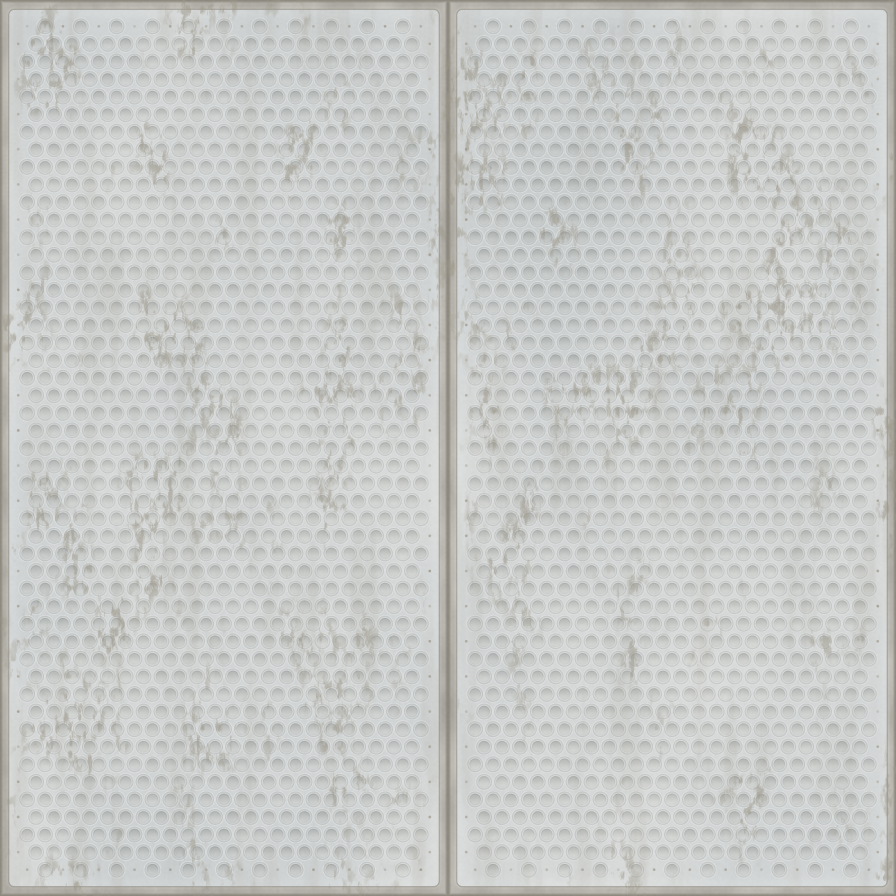
Write a WebGL 2 fragment shader that draws this texture.

```glsl
#version 300 es
precision highp float;

uniform vec2 u_resolution;
out vec4 fragColor;

#define PANELS 2.0
#define PANEL_HALF vec2(0.2402, 0.4896)
#define CORNER 0.0065
#define PITCH vec2(0.01997, 0.01961)
#define LAST_ROW 24.0
#define LAST_COLUMN 11.0
#define HOLE_RADIUS 0.0064
#define RING_RADIUS 0.0094
#define DOT_RADIUS 0.0015
#define LINE_WIDTH 0.0012
#define STAIN_AMOUNT 0.55
#define GRAIN 0.014

const vec3 PANEL_COLOR = vec3(0.817, 0.830, 0.830);
const vec3 LIGHT_COLOR = vec3(0.865, 0.875, 0.872);
const vec3 HOLE_TOP    = vec3(0.705, 0.718, 0.710);
const vec3 HOLE_BOTTOM = vec3(0.805, 0.815, 0.808);
const vec3 FRAME_COLOR = vec3(0.705, 0.697, 0.670);
const vec3 SEAM_COLOR  = vec3(0.530, 0.510, 0.470);
const vec3 STAIN_COLOR = vec3(0.610, 0.590, 0.535);

float hash(vec2 p) {
    return fract(sin(dot(p, vec2(127.1, 311.7))) * 43758.5453);
}

float valueNoise(vec2 p) {
    vec2 i = floor(p), f = fract(p);
    f = f * f * (3.0 - 2.0 * f);
    return mix(mix(hash(i), hash(i + vec2(1, 0)), f.x),
               mix(hash(i + vec2(0, 1)), hash(i + vec2(1, 1)), f.x), f.y);
}

float fbm(vec2 p) {
    float sum = 0.0, weight = 0.5;
    for (int i = 0; i < 4; i++) {
        sum += weight * valueNoise(p);
        p = p * 2.03 + 17.3;
        weight *= 0.5;
    }
    return sum / 0.9375;
}

float roundedBox(vec2 p, vec2 halfSize, float radius) {
    vec2 q = abs(p) - halfSize + radius;
    return length(max(q, 0.0)) + min(max(q.x, q.y), 0.0) - radius;
}

// Pixel coverage of the region d < 0, and of a line along d = 0
float fill(float d, float px) { return clamp(0.5 - d / px, 0.0, 1.0); }
float stroke(float d, float width, float px) {
    return fill(d - 0.5 * width, px) - fill(d + 0.5 * width, px);
}

// Staggered holes, with small dots in the outermost places
vec3 perforate(vec3 color, vec2 p, float panelId, float px) {
    float row = clamp(floor(p.y / PITCH.y + 0.5), -LAST_ROW, LAST_ROW);
    float shift = 0.5 * mod(row, 2.0);
    float limit = LAST_COLUMN + shift;
    float column = clamp(floor(p.x / PITCH.x - shift + 0.5) + shift, -limit, limit);
    vec2 local = p - vec2(column, row) * PITCH;
    float r = length(local);
    float vary = hash(vec2(column, row) + 37.0 * panelId);

    bool sideDot = abs(column) > LAST_COLUMN;
    bool endDot = abs(row) == LAST_ROW && mod(column + LAST_COLUMN, 2.0) < 0.5;
    if (sideDot || endDot) {
        return mix(color, STAIN_COLOR, fill(r - DOT_RADIUS, px) * mix(0.3, 0.8, vary));
    }

    // Thin paired ring, then a recess lit from below that shares the panel tone
    vec3 tone = color - PANEL_COLOR;
    color = mix(color, LIGHT_COLOR, 0.75 * stroke(r - RING_RADIUS, LINE_WIDTH, px));
    color = mix(color, HOLE_TOP, 0.5 * stroke(r - RING_RADIUS + LINE_WIDTH, LINE_WIDTH, px));
    float depth = smoothstep(-0.8, 1.1, local.y / HOLE_RADIUS);
    vec3 hole = mix(HOLE_BOTTOM, HOLE_TOP, depth) + tone + 0.03 * (vary - 0.5);
    hole -= 0.05 * smoothstep(0.70, 1.0, r / HOLE_RADIUS) * (0.4 + 0.6 * depth);
    return mix(color, hole, fill(r - HOLE_RADIUS, px));
}

void main() {
    vec2 uv = gl_FragCoord.xy / u_resolution;
    float px = 1.0 / min(u_resolution.x, u_resolution.y);
    float panelId = floor(uv.x * PANELS);
    vec2 p = vec2((fract(uv.x * PANELS) - 0.5) / PANELS, uv.y - 0.5);
    float edge = roundedBox(p, PANEL_HALF, CORNER);

    // Frame with a dark seam along its outside
    vec2 toSeam = vec2(0.5 / PANELS, 0.5) - abs(p);
    float seam = min(toSeam.x, toSeam.y);
    vec3 frame = FRAME_COLOR + 0.14 * (fbm(uv * vec2(40.0, 20.0)) - 0.5);
    frame = mix(frame, SEAM_COLOR, 0.85 * (1.0 - smoothstep(0.0004, 0.0042, seam)));
    frame += 0.04 * smoothstep(0.005, 0.0, edge);

    // Panel with broad clouds, a pale margin and a thin outline
    float cloud = fbm(uv * vec2(6.0, 4.0) + 5.0) - 0.5;
    vec3 panel = PANEL_COLOR + cloud * vec3(0.095, 0.080, 0.070);
    panel += 0.018 * smoothstep(-0.016, -0.002, edge);
    panel = perforate(panel, p, panelId, px);
    vec3 color = mix(frame, panel, fill(edge, px));
    color = mix(color, SEAM_COLOR, 0.6 * stroke(edge, LINE_WIDTH, px));

    // Sparse ragged stains, faint long runs and fine grain
    float area = smoothstep(0.49, 0.72, fbm(uv * vec2(24.0, 11.0) + 31.0));
    float streak = smoothstep(0.48, 0.74, fbm(uv * vec2(190.0, 85.0) + 11.0));
    float runs = 0.12 * smoothstep(0.48, 0.8, fbm(uv * vec2(60.0, 6.0) + 71.0));
    color = mix(color, STAIN_COLOR, STAIN_AMOUNT * area * streak + runs);
    color += GRAIN * (valueNoise(uv * 420.0) - 0.5);
    fragColor = vec4(color, 1.0);
}
```
